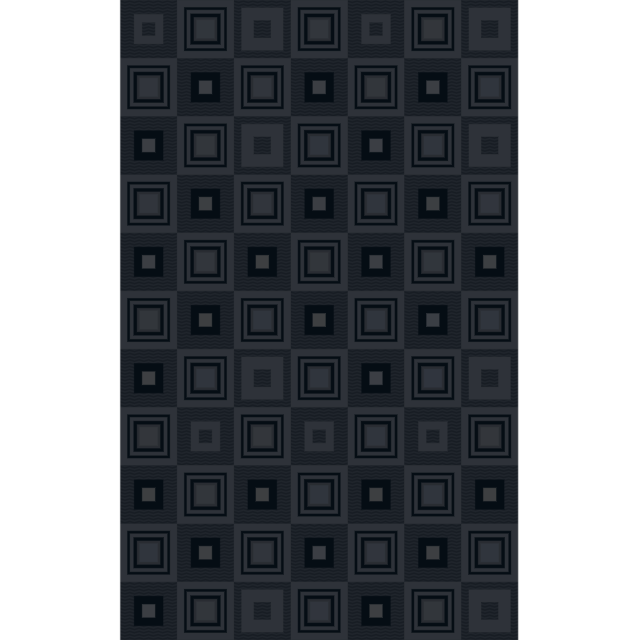
Give the GLSL for this pattern, as a Shadertoy shader.

```glsl
#define GRID vec2(7.0, 11.0)
#define PANEL_LEFT 0.1878
#define PANEL_RIGHT 0.8096
#define SOFTNESS 1.5
#define WEAVE_LINES 18.0
#define WEAVE_DEPTH 0.016
#define TINT_DEPTH 0.012
#define MARGIN vec3(1.0)
#define DARK vec3(0.108, 0.128, 0.155)
#define GREY vec3(0.182, 0.198, 0.222)
#define NAVY vec3(0.018, 0.050, 0.078)
#define PALE vec3(0.235, 0.245, 0.260)

float hash(vec2 p) {
    vec3 q = fract(p.xyx * vec3(0.1031, 0.1030, 0.0973));
    q += dot(q, q.yzx + 33.33);
    return fract((q.x + q.y) * q.z);
}

// Coverage of a centred square; d is the Chebyshev distance
float square(float d, float halfSize, float blur) {
    return 1.0 - smoothstep(-blur, blur, d - halfSize);
}

// Light cell: two concentric outlines around a bevelled core
vec3 ringedCell(float d, vec3 tint, float blur) {
    vec3 col = GREY;
    col = mix(col, NAVY, square(d, 0.375, blur));
    col = mix(col, GREY, square(d, 0.330, blur));
    col = mix(col, NAVY, square(d, 0.265, blur));
    col = mix(col, GREY * 0.88, square(d, 0.205, blur));
    return mix(col, GREY * 1.06 + tint, square(d, 0.160, blur));
}

// Dark cell: woven ground with one of three nested squares
vec3 nestedCell(vec2 p, float d, vec2 id, vec3 tint, float blur) {
    float zigzag = abs(fract(p.x * 6.0) - 0.5) * 0.8;
    float weave = sin(6.28318 * (p.y * WEAVE_LINES + zigzag));
    vec3 ground = DARK + WEAVE_DEPTH * weave;

    bool topRow = id.y < 0.5;
    bool wide = mod(id.x, 4.0) == 2.0 && (topRow || mod(id.y, 4.0) == 2.0);
    bool small = !wide && (topRow || id.y == 7.0);

    float outer = wide ? 0.368 : 0.257;
    float inner = wide ? 0.150 : 0.115;
    vec3 frame = wide || small ? GREY : NAVY;
    vec3 core = wide || small ? ground : PALE + tint;

    vec3 col = mix(ground, frame, square(d, outer, blur));
    return mix(col, core, square(d, inner, blur));
}

void mainImage(out vec4 fragColor, in vec2 fragCoord) {
    vec2 uv = fragCoord / iResolution.xy;
    float pixel = 1.0 / iResolution.y;

    // Cells counted from the top left of the panel
    vec2 panel = vec2((uv.x - PANEL_LEFT) / (PANEL_RIGHT - PANEL_LEFT), 1.0 - uv.y);
    vec2 grid = panel * GRID;
    vec2 id = clamp(floor(grid), vec2(0.0), GRID - 1.0);
    vec2 p = grid - id - 0.5;
    float d = max(abs(p.x), abs(p.y));
    float blur = SOFTNESS * 0.6 * pixel * GRID.y;

    // Slight warm or cool drift of the cores
    vec3 tint = TINT_DEPTH * (hash(id + 3.0) - 0.5) * vec3(1.0, 0.6, -1.0);

    bool ringed = mod(id.x + id.y, 2.0) > 0.5;
    vec3 col = ringed ? ringedCell(d, tint, blur) : nestedCell(p, d, id, tint, blur);

    // Soften the joints between light and dark neighbours
    vec2 joint = smoothstep(0.5 - blur, 0.5, abs(p));
    vec3 between = 0.5 * (DARK + GREY);
    col = mix(col, between, max(joint.x, joint.y) * 0.5);

    // Plain margins on both sides
    float edge = min(uv.x - PANEL_LEFT, PANEL_RIGHT - uv.x);
    col = mix(MARGIN, col, smoothstep(-pixel, pixel, edge));
    fragColor = vec4(col, 1.0);
}
```
